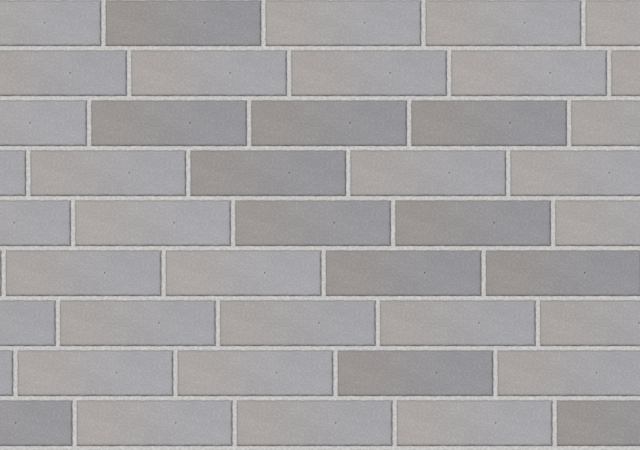
This texture is drawn by a Shadertoy shader. Its source:

```glsl
#define COLUMNS 4.0
#define ROWS 9.0
#define JOINT 0.0103
#define WOBBLE 0.0005
#define SHADOW_WIDTH 0.0034
#define GRAIN 0.045
#define LIGHT_BRICK vec3(0.664, 0.654, 0.652)
#define DARK_BRICK vec3(0.604, 0.594, 0.592)
#define MORTAR vec3(0.785, 0.780, 0.772)
#define EDGE_SHADE vec3(0.39, 0.385, 0.385)

// Shift of each course in brick lengths, top to bottom
const float SHIFT[9] = float[9](0.66, 0.82, 0.57, 0.19, 0.47, 0.036, 0.375, 0.11, 0.48);
// Dark bricks of each course, one bit per brick from the left
const int DARK_BITS[9] = int[9](2, 0, 14, 4, 12, 24, 0, 8, 17);

vec2 hash2(vec2 p) {
    vec3 a = fract(p.xyx * vec3(0.1031, 0.1030, 0.0973));
    a += dot(a, a.yzx + 33.33);
    return fract((a.xx + a.yz) * a.zy);
}

// Distance to the nearest scattered point
float cellular(vec2 p) {
    vec2 cell = floor(p), f = fract(p);
    float nearest = 2.0;
    for (int j = -1; j <= 1; j++)
        for (int i = -1; i <= 1; i++) {
            vec2 o = vec2(i, j);
            vec2 d = o + hash2(cell + o + 100.0) - f;
            nearest = min(nearest, dot(d, d));
        }
    return sqrt(nearest);
}

float waves(float x) {
    return 0.5 * sin(x * 190.0) + 0.3 * sin(x * 417.0 + 1.3) + 0.3 * sin(x * 83.0 + 4.0);
}

float box(vec2 p, vec2 halfSize) {
    vec2 d = abs(p) - halfSize;
    return length(max(d, 0.0)) + min(max(d.x, d.y), 0.0);
}

// Brick face: warm to cool drift, fine grain, streaks and one pit
vec3 brickFace(vec2 p, vec2 halfSize, float dark, float tone) {
    vec2 u = p / halfSize;
    vec3 color = mix(LIGHT_BRICK, DARK_BRICK, dark) + tone;
    color += mix(vec3(0.012, 0.0, -0.010), vec3(-0.008, -0.001, 0.016), smoothstep(-1.0, 0.6, u.x));
    color += GRAIN * (cellular(p * 190.0) - 0.5);
    color += 0.4 * GRAIN * (cellular(p * vec2(28.0, 90.0) + 7.0) - 0.5);
    color += 0.005 * sin(u.x * 5.0 + 2.0 * sin(u.y * 2.5));
    float pit = length(p - vec2(0.27, 0.02) * halfSize);
    return color - 0.16 * (1.0 - smoothstep(0.0006, 0.0028, pit));
}

void mainImage(out vec4 fragColor, in vec2 fragCoord) {
    vec2 uv = fragCoord / iResolution.xy;
    float aspect = iResolution.x / iResolution.y;
    float pixel = 1.0 / iResolution.y;
    vec2 pitch = vec2(aspect / COLUMNS, 1.0 / ROWS);

    // Course and brick lookup
    float down = (1.0 - uv.y) * ROWS + 0.035;
    int row = clamp(int(floor(down)), 0, 8);
    float along = uv.x * COLUMNS - SHIFT[row] + 0.013;
    int brick = int(floor(along));
    vec2 p = (vec2(fract(along), 1.0 - fract(down)) - 0.5) * pitch;
    vec2 halfSize = 0.5 * (pitch - JOINT);
    float dark = float((DARK_BITS[row] >> (brick + 1)) & 1);
    float tone = 0.014 * (hash2(vec2(brick + 5, row + 3)).x - 0.5);

    // Worn outline
    vec2 wobble = WOBBLE * vec2(waves(p.y + 0.7), waves(p.x));
    vec2 worn = p + wobble;
    float d = box(worn, halfSize - 0.0015) - 0.0015;

    // Grainy joint, dimmer beside the bricks
    vec2 ground = uv * vec2(aspect, 1.0);
    vec3 mortar = MORTAR + 0.09 * (cellular(ground * 150.0) - 0.5);
    mortar -= 0.075 * (1.0 - smoothstep(0.0, 0.0035, d));

    // Shade along the lower and right edges, faint on the others
    vec3 face = brickFace(p, halfSize, dark, tone);
    float lowRight = max(worn.x - halfSize.x, -worn.y - halfSize.y);
    float rough = 0.78 + 0.22 * waves(p.x * 0.8 - p.y);
    float shade = rough * exp(-pow(lowRight / SHADOW_WIDTH, 2.0));
    shade = max(shade, 0.32 * exp(-pow(d / 0.0022, 2.0)));
    face = mix(face, EDGE_SHADE, clamp(shade, 0.0, 1.0));

    float cover = 1.0 - smoothstep(-0.7 * pixel, 0.7 * pixel, d);
    fragColor = vec4(mix(mortar, face, cover), 1.0);
}
```
